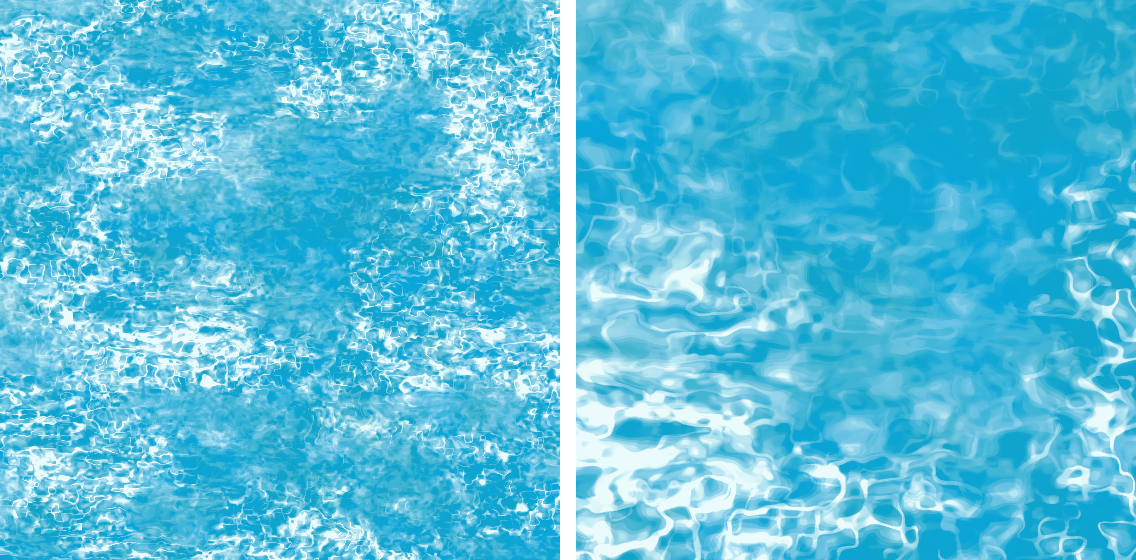
Left: the whole. Right: its middle third, enlarged.
A WebGL 2 fragment shader for this texture:

```glsl
#version 300 es
precision highp float;

uniform vec2 u_resolution;
out vec4 outColor;

float hash(vec2 cell) {
    vec3 h = fract(vec3(cell.xyx) * vec3(0.1031, 0.1030, 0.0973));
    h += dot(h, h.yzx + 33.33);
    return fract((h.x + h.y) * h.z);
}

// Signed value noise
float noise(vec2 p) {
    vec2 i = floor(p), f = fract(p);
    f = f * f * f * (f * (f * 6.0 - 15.0) + 10.0);
    float low = mix(hash(i), hash(i + vec2(1, 0)), f.x);
    float high = mix(hash(i + vec2(0, 1)), hash(i + vec2(1, 1)), f.x);
    return mix(low, high, f.y) * 2.0 - 1.0;
}

float fbm(vec2 p, int octaves) {
    float sum = 0.0, amplitude = 1.0;
    for (int i = 0; i < octaves; i++) {
        sum += amplitude * noise(p);
        p = mat2(0.98, 0.2, -0.2, 0.98) * p * 2.03 + 17.3;
        amplitude *= 0.5;
    }
    return sum;
}

// Thin bright contour where a field crosses zero
float contour(float field, float width) {
    return 1.0 - smoothstep(width * 0.4, width, abs(field));
}

// Flat steps with soft edges
float terrace(float x, float steps) {
    x *= steps;
    return (floor(x) + smoothstep(0.32, 0.68, fract(x)) - 0.5) / steps;
}

// Tone 0..1 to water colour, deep to foam
vec3 waterColor(float tone) {
    const vec3 shades[6] = vec3[6](
        vec3(0.05, 0.645, 0.82), vec3(0.25, 0.71, 0.84), vec3(0.41, 0.76, 0.88),
        vec3(0.55, 0.82, 0.91), vec3(0.71, 0.90, 0.95), vec3(0.92, 0.985, 0.99));
    const float stops[6] = float[6](0.09, 0.30, 0.53, 0.74, 0.88, 0.96);
    vec3 color = shades[0];
    for (int i = 1; i < 6; i++)
        color = mix(color, shades[i], smoothstep(stops[i - 1], stops[i], tone));
    return color;
}

void main() {
    vec2 uv = gl_FragCoord.xy / min(u_resolution.x, u_resolution.y);

    // Ragged displacement, wider than tall
    vec2 swell = vec2(fbm(uv * vec2(13, 24) + 5.0, 3), fbm(uv * vec2(15, 22) + 41.0, 3));
    vec2 ripple = vec2(noise(uv * vec2(72, 90) + 9.0), noise(uv * vec2(76, 86) + 77.0));
    vec2 ragged = uv + swell * vec2(0.026, 0.014) + ripple * vec2(0.008, 0.006);
    vec2 p = uv + swell * vec2(0.006, 0.004) + ripple * vec2(0.003, 0.002);

    // Broad patches, busy zones and horizontally drawn zones
    float patches = fbm(ragged * vec2(6, 9) + 3.7, 4);
    float busy = smoothstep(-0.9, 0.4, fbm(ragged * vec2(7, 11) + 60.0, 3) + 0.25 * patches);
    float streaky = smoothstep(0.05, 0.3, fbm(uv * vec2(3, 7) + 90.0, 3));

    // Small mottling
    float mottle = mix(fbm(p * vec2(58, 72) + 11.0, 2), fbm(p * vec2(28, 96) + 23.0, 2), streaky);
    float grain = noise(p * vec2(150, 175) + 53.0);

    // Looping foam lines at two sizes, broken into short runs
    float large = mix(noise(p * vec2(48, 62) + 7.0), noise(p * vec2(24, 84) + 7.0), streaky);
    float small = mix(noise(p * vec2(86, 102) + 31.0), noise(p * vec2(44, 120) + 31.0), streaky);
    float runs = smoothstep(-0.35, 0.25, noise(uv * vec2(24, 34) + 19.0));
    float foam = max(contour(large + 0.2 * grain, 0.25) * runs,
                     contour(small - 0.1 + 0.15 * grain, 0.27) * mix(0.9, 0.4, runs));

    // Combine, then spread evenly over the tone range
    float detail = mix(0.35, 1.0, busy);
    float level = 0.78 * terrace(patches + 0.1 * mottle, 3.5);
    level += 1.15 * terrace(mottle + 0.25 * grain, 2.5) * detail;
    level += 0.6 * grain * detail;
    level += 1.8 * foam * mix(0.2, 1.0, busy * busy) - 0.04;
    float tone = 1.0 / (1.0 + exp(-1.75 * level));

    // Slight drift between blue and green
    vec3 color = waterColor(tone);
    float drift = fbm(p * vec2(14, 20) + 130.0, 3);
    color += drift * vec3(-0.012, 0.004, 0.03) * (1.1 - tone);
    outColor = vec4(clamp(color, 0.0, 1.0), 1.0);
}
```
